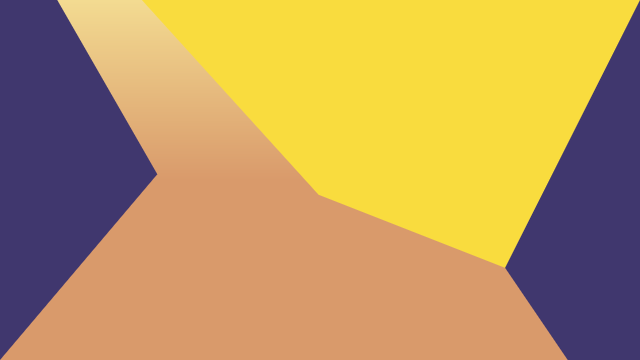
Reproduce this background procedurally as a Shadertoy shader.

```glsl
// Flat angular backdrop: a yellow panel and two indigo wedges over a sandy gradient.

const vec3 INDIGO = vec3(0.251, 0.216, 0.431);
const vec3 YELLOW = vec3(0.976, 0.863, 0.243);
const vec3 CLAY   = vec3(0.851, 0.604, 0.420);
const vec3 CREAM  = vec3(0.953, 0.859, 0.569);
const float ASPECT = 16.0 / 9.0;

// Signed distance to the line a-b, positive on its left side
float leftOf(vec2 p, vec2 a, vec2 b) {
    vec2 along = normalize(b - a);
    vec2 q = p - a;
    return along.x * q.y - along.y * q.x;
}

// Smooth coverage of the open wedge left of the path start-tip-end
float wedge(vec2 p, vec2 start, vec2 tip, vec2 end, float pixel) {
    float d = min(leftOf(p, start, tip), leftOf(p, tip, end));
    return clamp(d / pixel + 0.5, 0.0, 1.0);
}

void mainImage(out vec4 fragColor, in vec2 fragCoord) {
    // Canvas height is one unit, width is ASPECT
    vec2 p = fragCoord / iResolution.xy * vec2(ASPECT, 1.0);
    float pixel = 1.0 / iResolution.y;

    // Ground: clay below the middle, fading to cream at the top
    vec3 color = mix(CLAY, CREAM, clamp((p.y - 0.5) / 0.5, 0.0, 1.0));

    // Yellow panel, its lower right point shared with the right wedge
    vec2 sharedTip = vec2(1.403, 0.256);
    float panel = wedge(p, vec2(0.394, 1.0), vec2(0.885, 0.459), sharedTip, pixel);
    color = mix(color, YELLOW, panel);

    // Indigo wedges pointing inwards from both sides
    float leftWedge = wedge(p, vec2(0.0), vec2(0.437, 0.516), vec2(0.159, 1.0), pixel);
    float rightWedge = wedge(p, vec2(ASPECT, 1.0), sharedTip, vec2(1.577, 0.0), pixel);
    color = mix(color, INDIGO, max(leftWedge, rightWedge));

    fragColor = vec4(color, 1.0);
}
```
